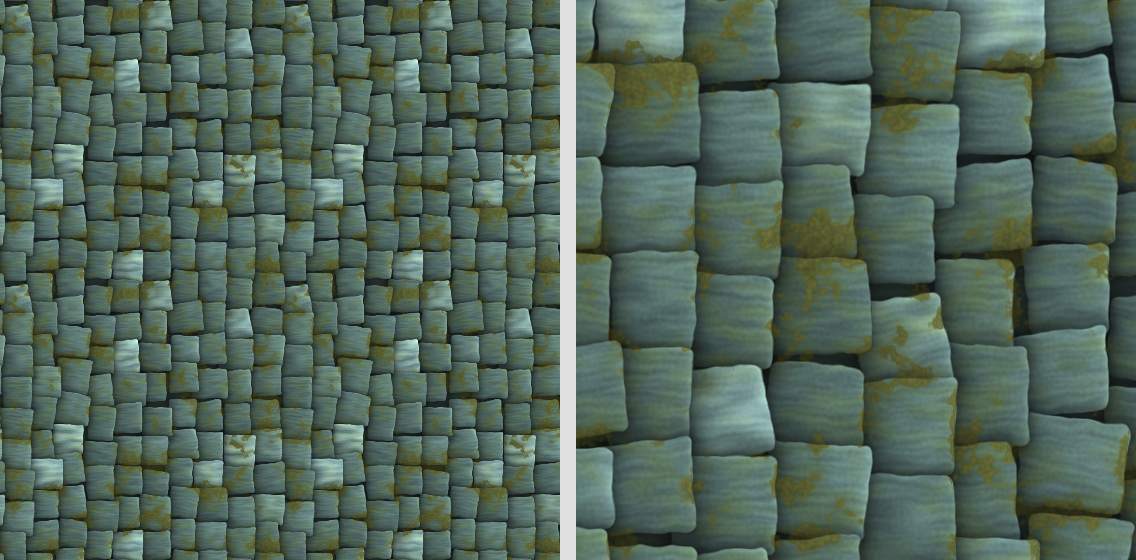
Left, the full canvas; right, a detail of the centre.
Reproduce this texture procedurally as a WebGL 1 fragment shader.

```glsl
precision highp float;
// Weathered blue-green slate shingles, overlapping, with olive moss in the gaps.
uniform vec2 u_resolution;

const float PERIOD = 10.0; // columns in one repeat; the canvas holds two repeats

vec2 hash(vec2 c) {
  vec3 s = fract(c.xyx * vec3(0.1031, 0.1030, 0.0973));
  s += dot(s, s.yzx + 33.33);
  return fract((s.xx + s.yz) * s.zy);
}

float corner(vec2 cell, vec2 offset, vec2 f, float period) {
  float angle = 6.2832 * hash(mod(cell + offset, period) + 3.7).x;
  return dot(vec2(cos(angle), sin(angle)), f - offset);
}

// Gradient noise that wraps after a whole number of cells.
float noise(vec2 p, float period) {
  vec2 cell = floor(p), f = p - cell;
  vec2 u = f * f * f * (f * (f * 6.0 - 15.0) + 10.0);
  float low = mix(corner(cell, vec2(0, 0), f, period), corner(cell, vec2(1, 0), f, period), u.x);
  float high = mix(corner(cell, vec2(0, 1), f, period), corner(cell, vec2(1, 1), f, period), u.x);
  return mix(low, high, u.y);
}

float wrapped(vec2 p, float frequency) {
  return noise(p * frequency, PERIOD * frequency);
}

float roundedBox(vec2 p, vec2 halfSize, float radius) {
  vec2 q = abs(p) - halfSize + radius;
  return length(max(q, 0.0)) + min(max(q.x, q.y), 0.0) - radius;
}

void main() {
  vec2 p = gl_FragCoord.xy / u_resolution * 2.0 * PERIOD;
  float edgeWidth = max(0.03, 20.0 / u_resolution.y);

  float broad = wrapped(p, 1.0);
  float medium = wrapped(p + 3.3, 3.0);
  float fine = wrapped(p, 8.0);
  float speckle = wrapped(p, 19.0);
  vec2 wobble = 0.05 * vec2(medium, wrapped(p + 7.1, 3.0)) + 0.012 * fine;

  float light = 0.62, rim = 0.0, depth = -0.1, tone = 0.3;
  vec2 grainPoint = p;

  // Paint right to left and top to bottom, so right and top edges stay bare.
  for (int i = 0; i < 3; i++) {
    float column = floor(p.x) + 1.0 - float(i);
    float columnId = mod(column, PERIOD);
    float y = p.y * 0.9 + hash(vec2(columnId, 41.0)).x;
    for (int j = 0; j < 3; j++) {
      float row = floor(y) + 1.0 - float(j);
      vec2 id = vec2(columnId, mod(row, 9.0));
      vec2 place = hash(id + 11.0) - 0.5;
      vec2 size = hash(id + 29.0);
      vec2 look = hash(id + 53.0);
      vec2 turn = hash(id + 71.0) - 0.5;

      vec2 d = vec2(p.x - column - 0.5, (y - row - 0.5) / 0.9) - place * vec2(0.26, 0.2);
      float angle = turn.x * abs(turn.x) * 0.65;
      d = mat2(cos(angle), sin(angle), -sin(angle), cos(angle)) * d + wobble;
      vec2 halfSize = vec2(0.46, 0.49) + size * vec2(0.19, 0.13);
      halfSize += d.yx * turn.y * vec2(0.14, 0.08);
      float dist = roundedBox(d, halfSize, 0.09);
      float mask = 1.0 - smoothstep(-0.5 * edgeWidth, 0.5 * edgeWidth, dist);
      float shadow = 1.0 - 0.42 * exp(-8.0 * max(dist, 0.0));

      // Light falls from the upper right across a slightly bent face.
      vec2 inset = max(halfSize - d, 0.0);
      float face = 0.98 + 0.13 * d.x / halfSize.x + 0.05 * d.y / halfSize.y;
      face *= 1.0 - 0.2 * exp(-14.0 * max(halfSize.x + d.x, 0.0));
      face *= 1.0 - 0.25 * exp(-16.0 * max(halfSize.y + d.y, 0.0));
      float glint = exp(-24.0 * inset.x) + 0.75 * exp(-28.0 * inset.y);
      glint += 0.35 * exp(-5.0 * inset.x) * look.y;
      glint *= 0.25 + 0.75 * look.y;

      light = mix(light * shadow, face, mask);
      rim = mix(rim * shadow, glint, mask);
      depth = mix(depth, -dist, mask);
      tone = mix(tone, look.x, mask);
      if (mask > 0.5) grainPoint = d + id * 7.0;
    }
  }

  // Slate: a tint per shingle, green stains and fine level grain.
  float grain = noise(grainPoint * vec2(2.0, 15.0), 128.0);
  float streak = noise(grainPoint * vec2(1.5, 5.0) + 19.0, 128.0);
  vec3 slate = mix(vec3(0.29, 0.38, 0.37), vec3(0.40, 0.52, 0.51), tone * tone * 0.7 + 0.25);
  float stain = smoothstep(-0.2, 0.45, broad * 0.6 + streak * 0.5 + medium * 0.4 + 0.08);
  slate = mix(slate, vec3(0.32, 0.40, 0.28), stain * 0.75);
  slate *= 1.0 + 0.2 * grain + 0.18 * streak + 0.08 * speckle;
  slate += vec3(0.25, 0.28, 0.28) * smoothstep(0.88, 1.0, tone) * (0.5 + streak);

  // Moss: ragged patches that creep inward from the gaps.
  float growth = broad * 0.9 + medium * 0.5 + fine * 0.3 + speckle * 0.15;
  growth += 0.3 * exp(-9.0 * max(depth, 0.0)) - 0.37;
  float cover = smoothstep(-0.04, 0.1, growth);
  vec3 moss = mix(vec3(0.29, 0.31, 0.15), vec3(0.42, 0.42, 0.19), 0.5 + 0.6 * fine + 0.6 * speckle);

  vec3 color = mix(slate, moss, cover * 0.88) * mix(light, 0.95, cover * 0.25);
  color += vec3(0.21, 0.25, 0.25) * rim * (0.7 + medium) * (1.0 - 0.8 * cover);
  gl_FragColor = vec4(clamp(color, 0.0, 1.0), 1.0);
}
```
